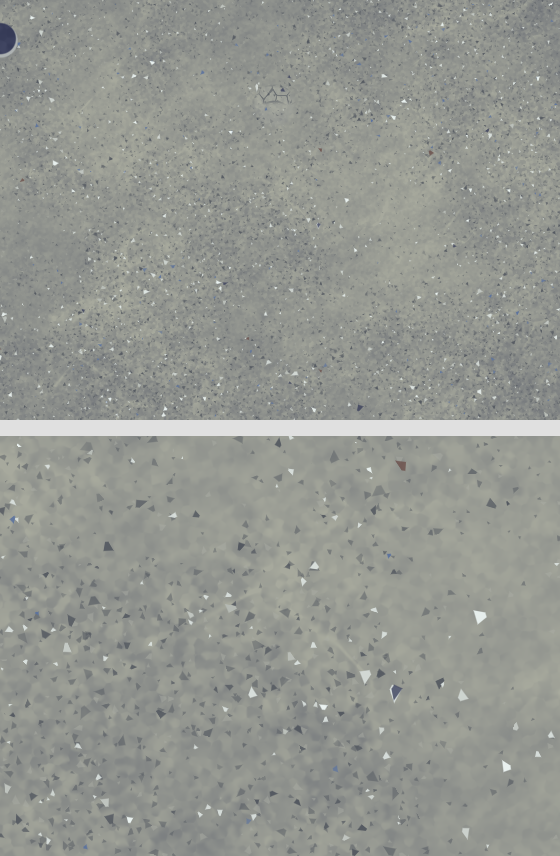
Top: the whole. Bottom: its middle third, enlarged.
Write a Shadertoy shader that draws this texture.

```glsl
// Damp grey sand seen from above: soft cellular mottling and faint slanted relief,
// scattered with dark grits, pale shell chips and a few coloured stones.
// Every layer is a jittered cell grid; p spans 0..1 over the canvas height.

#define SAND_DARK  vec3(0.505, 0.518, 0.518)
#define SAND_LIGHT vec3(0.605, 0.615, 0.582)
#define GRIT_COLOR vec3(0.33, 0.35, 0.38)
#define CHIP_COLOR vec3(0.88, 0.91, 0.90)
#define BLUE_COLOR vec3(0.36, 0.45, 0.62)
#define RUST_COLOR vec3(0.42, 0.31, 0.29)
#define NAVY_COLOR vec3(0.23, 0.25, 0.36)
#define MOTTLE 1.25
#define RELIEF 1.0
#define GRAIN 1.15
#define CRACK_POS vec2(0.653, 0.748)
#define STONE_POS vec2(0.002, 0.903)

vec4 hash4(vec2 p) {
    vec4 q = fract(p.xyxy * vec4(0.1031, 0.1030, 0.0973, 0.1099));
    q += dot(q, q.wzxy + 33.33);
    return fract((q.xxyz + q.yzzw) * q.zywx);
}

mat2 rotate(float a) {
    return mat2(cos(a), sin(a), -sin(a), cos(a));
}

// Smooth cellular noise: random levels blended around jittered points, about -0.5..0.5
float blobs(vec2 p) {
    vec2 cell = floor(p);
    float sum = 0.0, weight = 0.02;
    for (int j = -1; j <= 1; j++)
    for (int i = -1; i <= 1; i++) {
        vec2 id = cell + vec2(i, j);
        vec4 h = hash4(id + 71.0);
        vec2 d = p - id - h.xy;
        float k = max(0.0, 1.0 - dot(d, d));
        k *= k * k;
        sum += k * (h.z - 0.5);
        weight += k;
    }
    return sum / weight;
}

float layered(vec2 p) {
    float sum = 0.0, amp = 0.55;
    for (int i = 0; i < 4; i++) {
        sum += amp * blobs(p);
        p = rotate(0.7) * p * 2.1 + 13.7;
        amp *= 0.55;
    }
    return sum;
}

// Angular, skewed grains: x is coverage, y a random tint
vec2 grains(vec2 p, float cells, float share, float size, float seed) {
    vec2 q = p * cells, cell = floor(q), best = vec2(0.0);
    float blur = 0.9 * cells / iResolution.y;
    for (int j = -1; j <= 1; j++)
    for (int i = -1; i <= 1; i++) {
        vec2 id = cell + vec2(i, j);
        vec4 h = hash4(id + seed), g = hash4(id + seed + 157.0);
        vec2 d = rotate(6.2832 * h.z) * (q - id - h.xy);
        d.x += (g.w - 0.5) * d.y;
        d.y *= mix(1.0, 2.0, g.x);
        float radius = size * cells * mix(0.35, 1.0, g.y * g.y);
        float edge = max(abs(d.x), 0.5 * d.x + 0.87 * abs(d.y)) - radius;
        float cover = smoothstep(blur, -blur, edge) * step(h.w, share);
        if (cover > best.x) best = vec2(cover, g.z);
    }
    return best;
}

// Distance to the borders between cells
float cellBorder(vec2 p) {
    vec2 cell = floor(p);
    float near = 9.0, next = 9.0;
    for (int j = -1; j <= 1; j++)
    for (int i = -1; i <= 1; i++) {
        vec2 id = cell + vec2(i, j);
        float d = length(p - id - hash4(id + 19.0).xy);
        next = min(next, max(near, d));
        near = min(near, d);
    }
    return next - near;
}

void mainImage(out vec4 fragColor, in vec2 fragCoord) {
    vec2 p = fragCoord / iResolution.y;
    vec2 centred = fragCoord / iResolution.xy - 0.5;
    float px = 1.0 / iResolution.y;

    // Gritty patches roughen the otherwise smooth sand
    float patches = smoothstep(-0.2, 0.22, layered(p * 4.0 + 9.0) + 0.5 * dot(centred, centred));

    // Sand tone, lit from the upper right
    vec2 slant = rotate(-0.7) * p * vec2(9.0, 14.0);
    float relief = layered(slant) - layered(slant + vec2(0.12, 0.16));
    float tone = 0.98 - 1.25 * dot(centred, centred) - 0.1 * patches;
    tone += MOTTLE * layered(p * 6.0) + RELIEF * relief;
    tone += GRAIN * (blobs(p * 170.0) + 0.5 * blobs(p * 70.0)) * (0.35 + 0.5 * patches);

    // Short pale ridges
    float streak = smoothstep(0.14, 0.0, abs(blobs(slant * 1.3 + 31.0)));
    tone += 0.5 * streak * smoothstep(0.12, 0.36, blobs(p * 13.0 + 47.0));
    vec3 color = mix(SAND_DARK, SAND_LIGHT, clamp(tone, -0.5, 1.5));

    // Dried crust: a pale disc below a dark gap and cracked rim
    vec2 c = p - CRACK_POS;
    float crust = smoothstep(0.055, 0.04, length(c));
    float crack = smoothstep(0.16, 0.04, cellBorder(c * 38.0 + 4.0));
    float disc = length((c + vec2(0.0, 0.016)) * vec2(0.9, 1.2));
    float gap = smoothstep(0.005, 0.001, abs(disc - 0.031)) * smoothstep(0.0, 0.014, c.y);
    color += 0.025 * crust;
    color = mix(color, GRIT_COLOR, 0.6 * max(crack * crust * smoothstep(0.0, 0.014, c.y), gap));

    // Scattered grits and chips, denser in the patches
    vec2 dust = grains(p, 120.0, 0.1 + 0.38 * patches, 0.0026, 11.0);
    vec2 grit = grains(p, 64.0, 0.05 + 0.36 * patches, 0.0038, 233.0);
    vec2 spark = grains(p, 75.0, 0.02 + 0.1 * patches, 0.0026, 839.0);
    vec2 chip = grains(p, 40.0, 0.03 + 0.19 * patches, 0.0050, 421.0);
    vec2 pebble = grains(p, 10.0, 0.12, 0.0075, 617.0);
    color = mix(color, mix(GRIT_COLOR, SAND_LIGHT + 0.06, step(0.7, dust.y)), 0.5 * dust.x);
    vec3 gritTint = mix(GRIT_COLOR, BLUE_COLOR, step(0.92, grit.y));
    color = mix(color, gritTint, mix(0.3, 1.0, fract(grit.y * 7.0)) * grit.x);
    color = mix(color, CHIP_COLOR, 0.85 * spark.x);
    color = mix(color, mix(SAND_LIGHT, CHIP_COLOR, 0.35 + 0.8 * chip.y), chip.x);
    color = mix(color, mix(NAVY_COLOR, RUST_COLOR, step(0.75, pebble.y)), 0.8 * pebble.x);

    // Rounded navy stone with a pale lower rim
    vec2 s = p - STONE_POS;
    color = mix(color, vec3(0.68, 0.70, 0.70), smoothstep(px, -px, length(s) - 0.040));
    color = mix(color, NAVY_COLOR + 0.06 * blobs(p * 60.0),
                smoothstep(px, -px, length(s - vec2(-0.001, 0.005)) - 0.037));

    fragColor = vec4(color, 1.0);
}
```
